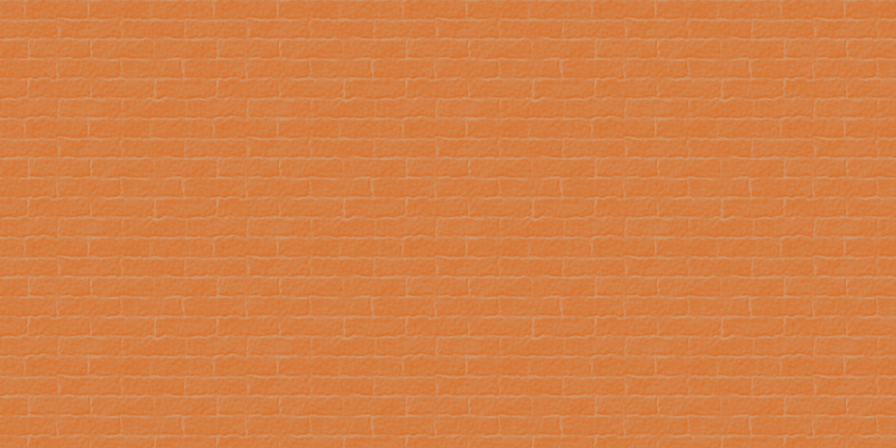
A WebGL 2 fragment shader for this texture:

```glsl
#version 300 es
precision highp float;
// Embossed orange brick wall: one tile of 3 x 6 rough bricks in running bond,
// repeated over the canvas. A height field of bricks and grain is lit by its
// slope, and worn mortar shows paler. Lengths are in canvas heights.

uniform vec2 u_resolution;
out vec4 fragColor;

#define TILE vec2(0.4219, 0.2656)   // size of the repeating tile
#define GRID vec2(3.0, 6.0)         // bricks across and down one tile
#define JOINT 0.0065                // half width of a joint with its bevel
#define WOBBLE 0.0085               // raggedness of the brick edges
#define GRAIN 0.85                  // height of the fine surface grain
#define LIGHT vec2(0.0013, 0.0023)  // reach of the slope sample
#define RELIEF 0.48                 // strength of the light
#define MORTAR 0.36                 // paleness of the joints

const vec3 DEEP_ORANGE = vec3(0.845, 0.452, 0.185);
const vec3 PALE_CLAY = vec3(0.820, 0.575, 0.400);

float hash(vec2 p) {
    vec3 q = fract(vec3(p.xyx) * vec3(0.1031, 0.1030, 0.0973));
    q += dot(q, q.yzx + 33.33);
    return fract((q.x + q.y) * q.z);
}

// Dot product of a lattice gradient with the offset from its corner
float cornerSlope(vec2 cell, vec2 offset, vec2 period, float seed) {
    float angle = 6.2832 * hash(mod(cell, period) + seed);
    return dot(vec2(cos(angle), sin(angle)), offset);
}

// Gradient noise that wraps once per tile
float tileNoise(vec2 uv, vec2 period, float seed) {
    vec2 p = uv * period;
    vec2 cell = floor(p);
    vec2 f = p - cell;
    vec2 w = f * f * f * (f * (f * 6.0 - 15.0) + 10.0);
    vec2 e = vec2(1.0, 0.0);
    float a = cornerSlope(cell, f, period, seed);
    float b = cornerSlope(cell + e.xy, f - e.xy, period, seed);
    float c = cornerSlope(cell + e.yx, f - e.yx, period, seed);
    float d = cornerSlope(cell + e.xx, f - e.xx, period, seed);
    return mix(mix(a, b, w.x), mix(c, d, w.x), w.y);
}

// Brick face: 1 on the brick, 0 in the middle of a joint
float brickFace(vec2 uv) {
    vec2 bend = vec2(tileNoise(uv, vec2(13.0, 8.0), 11.0),
                     tileNoise(uv, vec2(15.0, 9.0), 27.0));
    vec2 chip = vec2(tileNoise(uv, vec2(34.0, 21.0), 43.0),
                     tileNoise(uv, vec2(34.0, 21.0), 61.0));
    vec2 g = (uv + WOBBLE * (0.6 * bend + 0.5 * chip) / TILE) * GRID;
    g.y += 0.06;
    float row = mod(floor(g.y), GRID.y);
    float shift = mix(0.41, 0.93, mod(row, 2.0));
    g.x -= shift + 0.08 * (hash(vec2(row, 5.0)) - 0.5);
    vec2 toJoint = (0.5 - abs(fract(g) - 0.5)) * TILE / GRID;
    // Rounded corners where two joints meet
    vec2 inside = max(JOINT - toJoint, 0.0);
    return 1.0 - smoothstep(0.1, 1.0, length(inside) / JOINT);
}

float wear(vec2 uv) {
    return clamp(0.8 + 1.1 * tileNoise(uv, vec2(9.0, 6.0), 83.0), 0.25, 1.3);
}

float grain(vec2 uv) {
    return 0.65 * tileNoise(uv, vec2(42.0, 26.0), 101.0)
         + 0.45 * tileNoise(uv, vec2(62.0, 39.0), 137.0);
}

float height(vec2 uv) {
    return brickFace(uv) * wear(uv) + GRAIN * grain(uv);
}

void main() {
    // Tile coordinates, running right and down from the top left corner
    vec2 p = vec2(gl_FragCoord.x, u_resolution.y - gl_FragCoord.y) / u_resolution.y;
    vec2 uv = p / TILE;

    // Light from the upper left
    vec2 reach = LIGHT / TILE;
    float slope = height(uv + reach) - height(uv - reach);

    // Pale mortar, soft stains and grain
    float joint = (1.0 - brickFace(uv)) * wear(uv);
    float stain = tileNoise(uv, vec2(5.0, 4.0), 151.0);
    float tone = 0.35 + RELIEF * slope + MORTAR * joint
               + 0.14 * stain + 0.22 * grain(uv);

    vec3 color = mix(DEEP_ORANGE, PALE_CLAY, clamp(tone, 0.0, 1.1));
    fragColor = vec4(color, 1.0);
}
```
